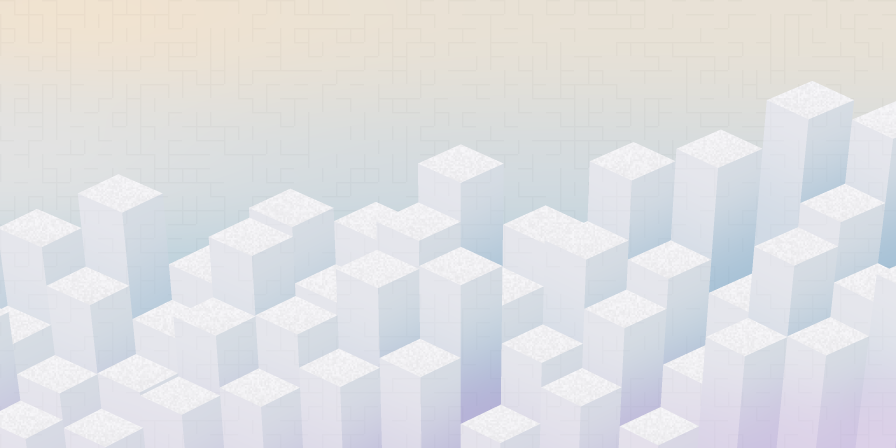
Reproduce this background procedurally as a WebGL 2 fragment shader.

```glsl
#version 300 es
precision highp float;

uniform vec2 u_resolution;
out vec4 fragColor;

// Scene space: 768 x 384 units over the canvas, y pointing down
const vec2 SCENE = vec2(768.0, 384.0);
const float AXIS_X = 395.0;        // column 0, where verticals stay upright
const float COLUMN_STEP = 34.3;    // half width of a block near the bottom
const float TAPER = 0.0122;        // growth of the step with height
const float TAPER_Y = 345.0;
const float ROOF_HALF = 16.5;
const float FADE_DEPTH = 125.0;
const float ROOF_GRAIN = 0.05;
const float TILE_SIZE = 12.0;
const float TILE_CONTRAST = 0.022;
const int ROWS = 4;
const int SAMPLES = 3;

const vec3 CREAM = vec3(0.908, 0.883, 0.838);
const vec3 PEACH = vec3(0.955, 0.890, 0.805);
const vec3 MIST = vec3(0.828, 0.857, 0.875);
const vec3 DEEP_SKY = vec3(0.700, 0.805, 0.860);
const vec3 PALE_AIR = vec3(0.905, 0.900, 0.895);
const vec3 ROOF = vec3(0.942, 0.940, 0.950);
const vec3 LEFT_WALL = vec3(0.900, 0.903, 0.926);
const vec3 RIGHT_WALL = vec3(0.838, 0.862, 0.890);
const vec3 BLUE_HAZE = vec3(0.620, 0.740, 0.830);
const vec3 LILAC_HAZE = vec3(0.665, 0.650, 0.825);
const vec3 PINK_GLOW = vec3(0.875, 0.810, 0.915);

// Two interleaved roof curves per row, back to front:
// TREND holds offset, slope and bend; RIPPLE amplitude, frequency, phase
const vec3 TREND[8] = vec3[8](
  vec3(151.0, -20.0, -3.6), vec3(179.0, -31.0, -7.0),
  vec3(239.0, -20.0, -3.0), vec3(206.0, 30.5, 14.5),
  vec3(258.0, -20.0, -3.0), vec3(275.0, 0.0, 0.0),
  vec3(348.0, -7.0, -5.0), vec3(310.0, -19.8, -3.0));
const vec3 RIPPLE[8] = vec3[8](
  vec3(-10.8, 3.1416, 0.0), vec3(13.5, 3.1416, 0.0),
  vec3(-13.0, 2.094, 2.094), vec3(0.0, 0.0, 0.0),
  vec3(35.5, 2.0, -2.577), vec3(-46.0, 1.75, 2.01),
  vec3(-36.0, 1.75, 2.01), vec3(25.0, 2.0, -0.498));

float hash(vec2 p) {
  vec3 q = fract(vec3(p.xyx) * 0.1031);
  q += dot(q, q.yzx + 33.33);
  return fract((q.x + q.y) * q.z);
}

// Center of the roof for a given row and column
float roofCenter(int row, float column) {
  float u = floor(column / 4.0);
  int curve = 2 * row + (column - 4.0 * u < 1.5 ? 0 : 1);
  vec3 ripple = RIPPLE[curve];
  return dot(TREND[curve], vec3(1.0, u, u * u))
       + ripple.x * cos(ripple.y * u + ripple.z);
}

// Faint broken seams between square tiles
float tileSeams(vec2 p) {
  vec2 cell = floor(p / TILE_SIZE);
  vec2 offset = p - cell * TILE_SIZE;
  vec2 present = step(0.55, vec2(hash(cell), hash(cell + 71.0)));
  vec2 seam = present * (1.0 - smoothstep(0.6, 1.8, offset));
  return max(seam.x, seam.y);
}

vec3 backdrop(vec2 p) {
  vec3 color = mix(CREAM, MIST, smoothstep(10.0, 155.0, p.y - 0.015 * p.x));
  color = mix(color, DEEP_SKY, smoothstep(135.0, 270.0, p.y));
  // Warm light at the upper left, pale air along the left side
  vec2 warm = (p - vec2(70.0, 15.0)) / vec2(220.0, 75.0);
  color = mix(color, PEACH, 0.75 * exp(-dot(warm, warm)));
  vec2 pale = (p - vec2(0.0, 135.0)) / vec2(210.0, 75.0);
  return mix(color, PALE_AIR, 0.7 * exp(-dot(pale, pale)));
}

vec3 wallColor(vec2 p, float depth, bool isLeft) {
  vec3 haze = mix(BLUE_HAZE, LILAC_HAZE, smoothstep(265.0, 365.0, p.y));
  haze = mix(haze, LEFT_WALL, 0.3 * (1.0 - smoothstep(0.0, 420.0, p.x)));
  float fade = smoothstep(0.0, FADE_DEPTH, depth);
  vec3 color = isLeft ? mix(LEFT_WALL, haze, 0.3 * fade)
                      : mix(RIGHT_WALL, haze, 0.85 * fade);
  // Lilac bounce along the bottom, strongest at the right
  float bounce = smoothstep(290.0, 384.0, p.y);
  return mix(color, PINK_GLOW, bounce * mix(0.15, 0.65, smoothstep(450.0, 768.0, p.x)));
}

vec3 scene(vec2 p) {
  vec3 color = backdrop(p);
  float seamWeight = 1.0;
  float x = (p.x - AXIS_X) / (COLUMN_STEP + (TAPER_Y - p.y) * TAPER);
  // Front rows cover the rows behind them
  for (int row = 0; row < ROWS; row++) {
    float parity = float(row % 2);
    float column = 2.0 * floor((x - parity) * 0.5 + 0.5) + parity;
    float side = x - column;
    float below = p.y - roofCenter(row, column);
    float rim = ROOF_HALF * (1.0 - abs(side));
    if (below > rim) {
      color = wallColor(p, below - rim, side < 0.0);
      seamWeight = 0.6;
    } else if (below > -rim) {
      float speck = hash(floor(p / 1.5)) - 0.5;
      color = ROOF + ROOF_GRAIN * speck - 0.008 * below / ROOF_HALF;
      seamWeight = 0.0;
    }
  }
  return color - TILE_CONTRAST * seamWeight * tileSeams(p);
}

void main() {
  vec3 color = vec3(0.0);
  // Average a small grid of samples to smooth the edges
  for (int i = 0; i < SAMPLES * SAMPLES; i++) {
    vec2 cell = vec2(i % SAMPLES, i / SAMPLES);
    vec2 jitter = (cell + 0.5) / float(SAMPLES) - 0.5;
    vec2 uv = (gl_FragCoord.xy + jitter) / u_resolution;
    color += scene(vec2(uv.x, 1.0 - uv.y) * SCENE);
  }
  fragColor = vec4(color / float(SAMPLES * SAMPLES), 1.0);
}
```
